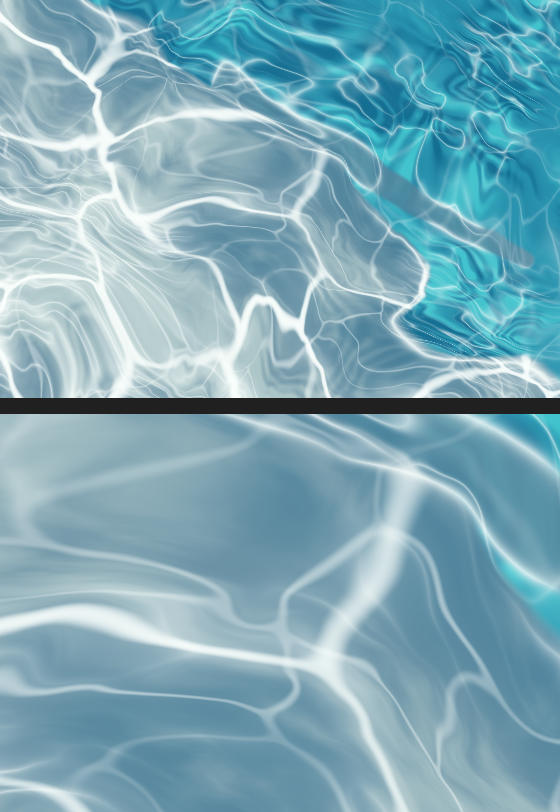
Top, the full canvas; bottom, a detail of the centre.
A Shadertoy shader for this texture:

```glsl
#define FLOW_ANGLE -0.60
#define SHORE 0.92
#define WEB_SCALE vec2(2.7, 4.3)
#define WEB_GLOW 0.22
#define STREAK_LIGHT 0.55
#define RIPPLE_COUNT 30.0
#define DEEP_TEAL vec3(0.07, 0.43, 0.57)
#define MID_TEAL vec3(0.15, 0.57, 0.68)
#define BRIGHT_TEAL vec3(0.25, 0.76, 0.80)
#define SLATE vec3(0.24, 0.47, 0.58)
#define GREY_SAND vec3(0.43, 0.58, 0.65)
#define PALE_SAND vec3(0.67, 0.77, 0.78)

float hash(vec2 p) {
    vec3 q = fract(p.xyx * 0.1031);
    q += dot(q, q.yzx + 33.33);
    return fract((q.x + q.y) * q.z);
}

vec2 hash2(vec2 p) { return vec2(hash(p), hash(p + 57.0)); }

float noise(vec2 p) {
    vec2 i = floor(p), f = fract(p);
    f = f * f * f * (f * (f * 6.0 - 15.0) + 10.0);
    vec2 x = vec2(1.0, 0.0);
    return mix(mix(hash(i), hash(i + x.xy), f.x),
               mix(hash(i + x.yx), hash(i + x.xx), f.x), f.y);
}

float fbm(vec2 p) {
    float sum = 0.0, amp = 0.5;
    for (int i = 0; i < 5; i++) {
        sum += amp * noise(p);
        p = mat2(1.6, 1.2, -1.2, 1.6) * p + 7.3;
        amp *= 0.52;
    }
    return sum;
}

vec2 warp(vec2 p, float amount, float freq) {
    return p + amount * (2.0 * vec2(noise(p * freq), noise(p * freq + 31.0)) - 1.0);
}

// Thin bright crest where the noise crosses its middle value
float ridge(vec2 p, float sharpness) {
    return pow(1.0 - abs(2.0 * noise(p) - 1.0), sharpness);
}

// Distance to the nearest cell wall, rounded at the junctions
float cellEdge(vec2 p) {
    vec2 i = floor(p), f = fract(p), home = vec2(0.0), toHome = vec2(0.0);
    float nearest = 9.0;
    for (int y = -1; y <= 1; y++)
    for (int x = -1; x <= 1; x++) {
        vec2 g = vec2(x, y), r = g + hash2(i + g) - f;
        if (dot(r, r) < nearest) { nearest = dot(r, r); home = g; toHome = r; }
    }
    float sum = 0.0;
    for (int y = -2; y <= 2; y++)
    for (int x = -2; x <= 2; x++) {
        if (x == 0 && y == 0) continue;
        vec2 g = home + vec2(x, y), r = g + hash2(i + g) - f;
        sum += exp(-45.0 * dot(0.5 * (toHome + r), normalize(r - toHome)));
    }
    return max(-log(sum + 1e-6) / 45.0, 0.0);
}

// Caustic web: crisp cores of changing width in a streaked glow
float caustics(vec2 p, float streaks) {
    float e = cellEdge(p), swell = noise(p * 2.3 + 4.0);
    float core = smoothstep(mix(0.025, 0.085, swell * swell), 0.0, e);
    float glow = exp(-e / 0.10) * noise(p * 2.1 + 19.0) * (0.5 + 1.6 * streaks);
    return core * mix(0.2, 1.9, noise(p * 1.7 + 8.0)) + 2.0 * WEB_GLOW * glow;
}

void mainImage(out vec4 fragColor, in vec2 fragCoord) {
    vec2 p = fragCoord / iResolution.y;
    float c = cos(FLOW_ANGLE), s = sin(FLOW_ANGLE);
    vec2 flow = vec2(c * p.x + s * p.y, c * p.y - s * p.x);
    vec2 wavy = warp(warp(warp(flow, 0.10, 3.2), 0.028, 10.0), 0.006, 30.0);

    // Shallow to deep, with a bent shore line
    float side = dot(p, vec2(0.66, 0.75)) - SHORE + 0.34 * (noise(wavy * 3.6 + 2.0) - 0.5);
    float deep = smoothstep(-0.012, 0.016, side);
    float slope = smoothstep(-0.30, -0.04, side);

    // Pale bed with rings and fine marbling
    float rings = sin(1.5 * RIPPLE_COUNT * noise(wavy * vec2(3.2, 5.0) + 5.0));
    float marble = fbm(warp(wavy, 0.03, 14.0) * vec2(14.0, 38.0)) - 0.5;
    float bed = fbm(wavy * vec2(3.0, 5.0)) + 0.07 * rings + 0.38 * marble;
    vec3 sand = mix(GREY_SAND, PALE_SAND, smoothstep(0.22, 0.74, bed));
    sand = mix(sand, mix(SLATE, GREY_SAND, smoothstep(0.3, 0.8, bed)), 0.85 * slope);

    // Turquoise water with folded ripples
    float body = fbm(wavy * vec2(2.6, 4.2) + 13.0);
    float folds = sin(RIPPLE_COUNT * noise(wavy * vec2(3.2, 6.5) + 3.0) + 9.0 * body);
    float chop = sin(RIPPLE_COUNT * noise(wavy * vec2(7.0, 15.0) + 23.0) + 12.0 * body);
    float busy = smoothstep(0.3, 0.65, noise(flow * 3.5 + 21.0));
    float tone = body + 0.13 * folds * (0.35 + busy) + 0.13 * chop * (0.15 + busy);
    vec3 water = mix(DEEP_TEAL, MID_TEAL, smoothstep(0.18, 0.50, tone));
    water = mix(water, BRIGHT_TEAL, smoothstep(0.48, 0.80, tone));
    vec3 color = mix(sand, water, deep);

    // Slate ribbon lying across the deep water
    vec2 start = vec2(0.56, 0.80), span = vec2(0.76, -0.42);
    vec2 rel = warp(warp(p, 0.05, 4.0), 0.012, 15.0) - start;
    float along = clamp(dot(rel, span) / dot(span, span), 0.0, 1.0);
    float ribbon = length(rel - span * along) - mix(0.055, 0.022, along);
    color = mix(color, mix(SLATE, GREY_SAND, bed), 0.85 * smoothstep(0.006, -0.006, ribbon));

    // Light: web, flow streaks, shore rim, ribbon rim and glints
    float streaks = ridge(wavy * vec2(5.0, 34.0), 4.0);
    float web = caustics(wavy * WEB_SCALE + 1.7, streaks);
    float fine = caustics(warp(wavy, 0.04, 7.0) * WEB_SCALE * 2.1 + 40.0, streaks);
    float light = web * mix(1.25, 0.10, deep) + fine * mix(0.24, 0.12, deep);
    float band = smoothstep(0.42, 0.75, noise(flow * vec2(2.5, 4.0) + 11.0));
    float threads = ridge(wavy * vec2(4.0, 21.0), 9.0) + ridge(wavy * vec2(8.0, 46.0) + 9.0, 6.0);
    light += STREAK_LIGHT * band * threads * mix(1.0, 0.25, deep);
    light += 1.3 * exp(-abs(side + 0.02) / 0.006) * smoothstep(0.2, 0.6, noise(flow * 5.0));
    light += 1.0 * exp(-abs(ribbon) / 0.004) * smoothstep(0.35, 0.65, noise(p * 7.0 + 6.0));
    light += 0.6 * busy * deep * ridge(wavy * vec2(9.0, 26.0) + 17.0, 14.0);
    color = mix(color, vec3(0.98, 1.0, 0.99), 1.0 - exp(-1.5 * light));

    fragColor = vec4(color, 1.0);
}
```
